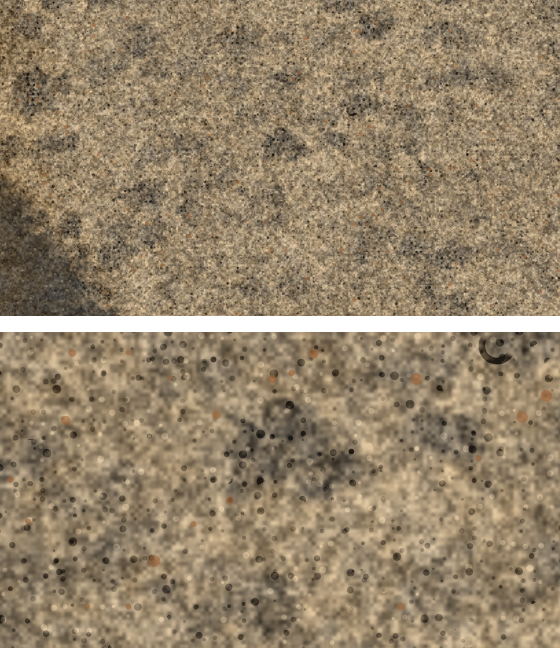
Top: the whole. Bottom: its middle third, enlarged.
Give the GLSL for this texture, as a WebGL 2 fragment shader.

```glsl
#version 300 es
precision highp float;
// Weathered sandstone: sandy grain from layered value noise, with soft grey
// blotches scattered on a jittered grid, mineral specks in several sizes,
// and a dark stained corner with a brown rim at the lower left.
uniform vec2 u_resolution;
out vec4 fragColor;

float hash(vec2 p) {
  vec3 q = fract(vec3(p.xyx) * 0.1031);
  q += dot(q, q.yzx + 33.33);
  return fract((q.x + q.y) * q.z);
}

vec2 hash2(vec2 p) {
  return vec2(hash(p + 17.3), hash(p + 71.9));
}

float noise(vec2 p) {
  vec2 i = floor(p), f = fract(p);
  f = f * f * (3.0 - 2.0 * f);
  float low = mix(hash(i), hash(i + vec2(1, 0)), f.x);
  float high = mix(hash(i + vec2(0, 1)), hash(i + vec2(1, 1)), f.x);
  return mix(low, high, f.y);
}

float fbm(vec2 p) {
  float sum = 0.0, amp = 0.533;
  for (int i = 0; i < 4; i++) {
    sum += amp * noise(p);
    p = mat2(1.6, 1.2, -1.2, 1.6) * p + 9.7;
    amp *= 0.5;
  }
  return sum;
}

// Ragged ellipses of varying strength, one per jittered cell
float blotches(vec2 p, vec2 cellSize) {
  vec2 q = p / cellSize, cell = floor(q);
  float ragged = (fbm(p * 34.0) - 0.5) * 0.75;
  float mask = 0.0;
  for (int y = -1; y <= 1; y++) {
    for (int x = -1; x <= 1; x++) {
      vec2 id = cell + vec2(x, y);
      vec2 d = q - id - 0.15 - 0.7 * hash2(id);
      d.y += d.x * (hash(id + 5.1) - 0.5) * 0.5;
      float size = mix(0.75, 1.2, hash(id + 3.7));
      float strength = mix(0.2, 1.0, hash(id + 8.2));
      float dist = length(d * vec2(0.9, 1.1)) / size + ragged;
      mask = max(mask, strength * (1.0 - smoothstep(0.18, 0.58, dist)));
    }
  }
  return mask;
}

// Small round grains; chance sets the share of filled cells
float specks(vec2 p, float freq, float chance, float seed) {
  vec2 q = p * freq + seed, id = floor(q);
  vec2 d = fract(q) - 0.3 - 0.4 * hash2(id + seed);
  float radius = mix(0.12, 0.29, hash(id + seed + 4.4));
  float edge = 0.6 * freq / u_resolution.y;
  float dotMask = 1.0 - smoothstep(radius - edge, radius + edge, length(d));
  return dotMask * step(hash(id + seed + 2.6), chance);
}

// Lower part of a thin ring, as a small chipped pit
float crescent(vec2 p, float radius, float width) {
  float ring = abs(length(p) - radius);
  float edge = 0.7 / u_resolution.y;
  float arc = 1.0 - smoothstep(width - edge, width + edge, ring);
  return arc * (1.0 - smoothstep(-0.006, 0.002, p.y + 0.6 * p.x));
}

void main() {
  vec2 p = gl_FragCoord.xy / u_resolution.y;
  float broad = fbm(p * 5.0 + 3.0);
  float rough = fbm(p * 22.0 + 40.0) - 0.5;

  // Stains: corner, its rim, and the patch on the left edge
  float cornerDist = p.y + 1.27 * p.x - 0.45 + rough * 0.2;
  float corner = 1.0 - smoothstep(-0.08, 0.07, cornerDist);
  float rim = 1.0 - smoothstep(0.0, 0.22, cornerDist);
  float patchDist = length((p - vec2(0.02, 0.84)) * vec2(1.0, 0.8));
  float stain = 1.0 - smoothstep(0.03, 0.14, patchDist + rough * 0.12);
  float leftWarmth = 1.0 - smoothstep(0.0, 0.3, p.x + rough * 0.2);

  // Tone: 0 is dark mineral, 1 is pale sand
  float blotch = blotches(p, vec2(0.14, 0.118)) * smoothstep(0.2, 0.55, broad);
  float tone = 0.77 + (broad - 0.5) * 0.2;
  tone -= 0.42 * blotch + 0.12 * rim + 0.26 * stain;
  tone = mix(tone, 0.1 + rough * 0.3, corner);

  // Sandy grain at three sizes
  float grain = (noise(p * 62.0) - 0.5) * 0.34;
  grain += (noise(p * 125.0 + 7.0) - 0.5) * 0.62;
  grain += (noise(p * 230.0 + 19.0) - 0.5) * 0.48;
  tone += grain * mix(1.0, 0.6, corner);

  // Dark and pale mineral specks
  tone -= 0.5 * specks(p, 62.0, 0.16 + 0.22 * blotch, 11.0) * (1.0 - corner);
  tone -= 0.35 * specks(p, 95.0, 0.16, 29.0) * (1.0 - corner);
  tone += 0.32 * specks(p, 78.0, 0.13, 53.0);
  tone -= 0.75 * crescent(p - vec2(1.115, 0.652), 0.016, 0.0035);

  // Colour, warmer in the open sand and greyer in the blotches
  tone = clamp(tone, -0.32, 1.3);
  vec3 color = mix(vec3(0.27, 0.23, 0.175), vec3(0.73, 0.65, 0.53), tone);
  float warmth = 0.35 + leftWarmth + 0.6 * rim - 1.1 * blotch - 1.9 * corner;
  warmth += (noise(p * 48.0 + 80.0) - 0.5) * 1.2;
  color += warmth * vec3(0.018, 0.0, -0.024);
  float rust = specks(p, 46.0, 0.05, 83.0) * (1.0 - corner);
  color = mix(color, vec3(0.62, 0.39, 0.22), 0.6 * rust);
  fragColor = vec4(clamp(color, 0.0, 1.0), 1.0);
}
```
